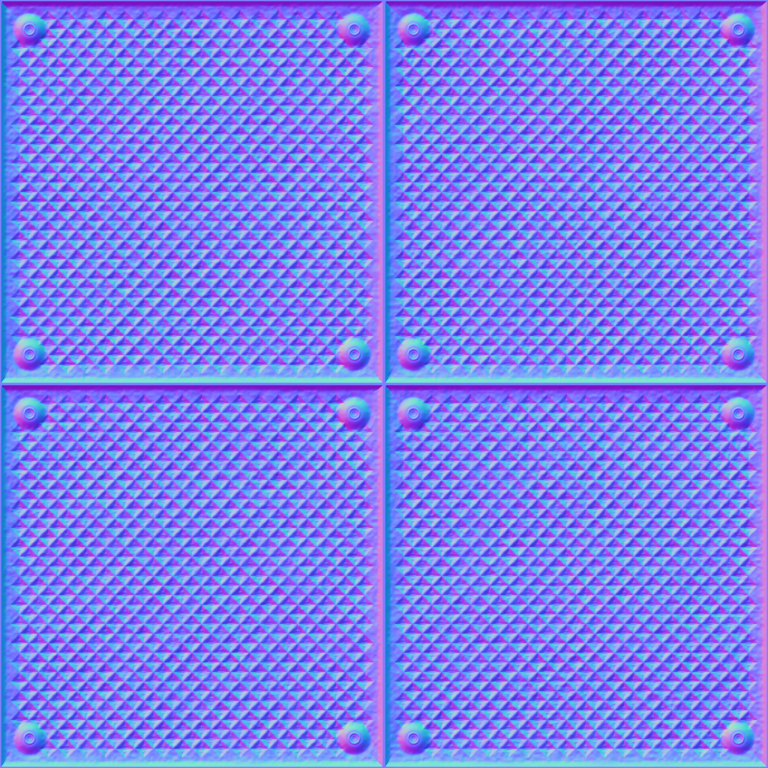
Write a WebGL 1 fragment shader that draws this texture map.

```glsl
precision highp float;
// Normal map of four riveted metal plates with a raised diamond tread.

uniform vec2 u_resolution;

const float PLATES = 2.0;        // plates across and down
const float STUDS = 20.0;        // studs along one plate side
const float SEAM_DEPTH = 0.013;
const float SAMPLE_STEP = 0.002; // slope sampling distance, in plates

float hash(vec2 p) {
  return fract(sin(dot(p, vec2(127.1, 311.7))) * 43758.5453);
}

float valueNoise(vec2 p) {
  vec2 cell = floor(p);
  vec2 f = fract(p);
  f = f * f * (3.0 - 2.0 * f);
  float low = mix(hash(cell), hash(cell + vec2(1.0, 0.0)), f.x);
  float high = mix(hash(cell + vec2(0.0, 1.0)), hash(cell + 1.0), f.x);
  return mix(low, high, f.y);
}

// Distance to the nearest plate side
float sideDistance(vec2 p) {
  vec2 d = min(p, 1.0 - p);
  return min(d.x, d.y);
}

// Distance to the nearest of the four corner rivets
float rivetDistance(vec2 p) {
  return length(abs(p - 0.5) - 0.423);
}

// Rounded fall from the plate face to the flat seam floor
float bevel(float d, float width) {
  return exp(-max(d - 0.004, 0.0) / width);
}

float seamHeight(vec2 p) {
  float vertical = max(bevel(p.x, 0.009), bevel(1.0 - p.x, 0.014));
  float horizontal = max(bevel(p.y, 0.015), bevel(1.0 - p.y, 0.010));
  return -SEAM_DEPTH * max(vertical, horizontal);
}

// Pillow-shaped diamonds, each with a flat oval cap
float treadHeight(vec2 p, float seed) {
  vec2 lattice = vec2(p.x + p.y, p.x - p.y) * STUDS;
  vec2 id = floor(lattice) + 0.5;
  vec2 centre = vec2(id.x + id.y, id.x - id.y) / (2.0 * STUDS);
  vec2 diagonal = abs(lattice - id);
  vec2 local = (p - centre) * STUDS;

  float body = smoothstep(0.0, 0.3, 0.5 - max(diagonal.x, diagonal.y));
  float cap = 1.0 - smoothstep(0.2, 1.0, length(local / vec2(0.30, 0.17)));
  float wear = mix(0.75, 1.1, hash(id + seed));
  float inside = step(0.035, sideDistance(centre))
               * step(0.052, rivetDistance(centre));
  return inside * wear * (0.0052 * body + 0.0026 * cap);
}

// Dished seat with a raised rim, a ring groove and a centre dot
float rivetHeight(float r) {
  float rim = 0.0025 * (1.0 - smoothstep(0.042, 0.058, r));
  float dish = -0.0125 * (1.0 - smoothstep(0.018, 0.044, r));
  float ringOffset = (r - 0.0135) / 0.003;
  float ring = -0.0022 * exp(-ringOffset * ringOffset);
  float dot0 = 0.0018 * (1.0 - smoothstep(0.002, 0.008, r));
  return rim + dish + ring + dot0;
}

// Broad dents, cast grain and fine creases
float roughness(vec2 p, float seed) {
  vec2 q = p + seed;
  float dents = 0.0050 * valueNoise(q * 7.0);
  float grain = 0.0024 * valueNoise(q * 48.0);
  float fine = 0.0014 * valueNoise(q * 115.0);
  float crease = 0.0018 * abs(valueNoise(q * 68.0 + 9.0) - 0.5);
  return dents + grain + fine + crease;
}

float surfaceHeight(vec2 position) {
  vec2 plate = floor(position);
  vec2 p = position - plate;
  float seed = 7.0 * hash(plate + 3.0);
  float r = rivetDistance(p);

  float grit = smoothstep(0.003, 0.018, sideDistance(p))
             * mix(0.25, 1.0, smoothstep(0.020, 0.045, r));
  return seamHeight(p) + treadHeight(p, seed) + rivetHeight(r)
       + grit * roughness(p, seed);
}

vec2 surfaceSlope(vec2 p) {
  vec2 e = vec2(SAMPLE_STEP, 0.0);
  return vec2(surfaceHeight(p + e.xy) - surfaceHeight(p - e.xy),
              surfaceHeight(p + e.yx) - surfaceHeight(p - e.yx))
       / (2.0 * SAMPLE_STEP);
}

void main() {
  vec2 position = gl_FragCoord.xy / u_resolution * PLATES;
  vec2 slope = surfaceSlope(position) * vec2(0.95, 1.25);

  // Red faces right, green faces down, blue faces the viewer
  vec3 normal = normalize(vec3(-slope.x, slope.y, 1.0));
  vec3 colour = normal * 0.5 + 0.5;
  colour.r -= 0.015;
  gl_FragColor = vec4(clamp(colour, 0.0, 1.0), 1.0);
}
```
